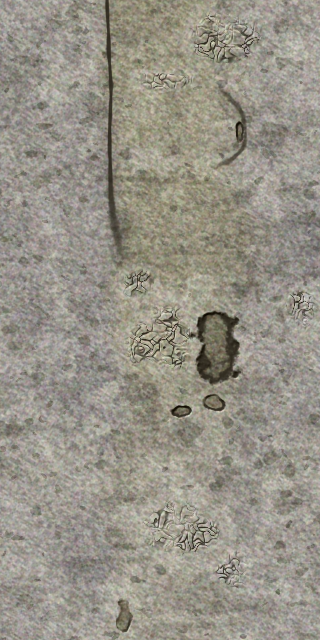
A WebGL 2 fragment shader for this texture:

```glsl
#version 300 es
precision highp float;
// Weathered grey bark with a deep crease, crusty patches, wounds and lichen.
uniform vec2 u_resolution;
out vec4 fragColor;

const vec3 COOL_BARK = vec3(0.605, 0.588, 0.57);
const vec3 WARM_BARK = vec3(0.605, 0.585, 0.505);
const vec3 LICHEN = vec3(0.71, 0.7, 0.65);
const vec3 STAIN = vec3(0.4, 0.39, 0.34);
const vec3 WOOD = vec3(0.43, 0.41, 0.33);
const vec3 SHADE = vec3(0.17, 0.15, 0.11);
const float GRAIN = 0.3;
const float SPECKLE = 0.07;
const float MOTTLE = 0.3;
const float RELIEF_LIGHT = 0.16;
const float PLATE_FREQ = 38.0;
const vec2 LIGHT_STEP = vec2(-0.003, 0.005);

// Ellipses as centre and radii: crusts first, then wounds
const int CRUSTS = 7;
const int FEATURES = 12;
const vec4 ELLIPSES[FEATURES] = vec4[](
  vec4(0.7, 1.88, 0.1, 0.08), vec4(0.51, 1.75, 0.09, 0.03),
  vec4(0.51, 0.95, 0.12, 0.1), vec4(0.57, 0.35, 0.12, 0.1),
  vec4(0.73, 0.22, 0.06, 0.06), vec4(0.94, 1.03, 0.05, 0.07),
  vec4(0.43, 1.12, 0.055, 0.045),
  vec4(0.68, 0.92, 0.062, 0.115), vec4(0.57, 0.715, 0.03, 0.018),
  vec4(0.665, 0.74, 0.038, 0.024), vec4(0.39, 0.073, 0.028, 0.045),
  vec4(0.75, 1.59, 0.016, 0.035));

float hash(vec2 p) {
  vec3 q = fract(vec3(p.xyx) * 0.1031);
  q += dot(q, q.yzx + 33.33);
  return fract((q.x + q.y) * q.z);
}

float noise(vec2 p) {
  vec2 i = floor(p), f = fract(p);
  f = f * f * (3.0 - 2.0 * f);
  return mix(mix(hash(i), hash(i + vec2(1, 0)), f.x),
             mix(hash(i + vec2(0, 1)), hash(i + vec2(1, 1)), f.x), f.y);
}

float fbm(vec2 p) {
  float sum = 0.0, amp = 0.533;
  for (int i = 0; i < 4; i++) {
    sum += amp * noise(p);
    p = mat2(1.6, 1.2, -1.2, 1.6) * p + 17.3;
    amp *= 0.5;
  }
  return sum;
}

float fadeOut(float a, float b, float x) { return 1.0 - smoothstep(a, b, x); }

// Soft ragged spots, one candidate per cell
float scatter(vec2 p, vec2 freq, float chance, float seed) {
  vec2 q = p * freq + 0.9 * vec2(fbm(p * 24.0 + seed), fbm(p * 24.0 + seed + 40.0));
  float cover = 0.0;
  for (int k = 0; k < 9; k++) {
    vec2 id = floor(q) + vec2(k % 3 - 1, k / 3 - 1), key = id + seed * 7.0 + 50.0;
    float size = hash(key + 31.0), radius = mix(0.14, 0.5, size * size);
    float d = length(q - id - vec2(hash(key), hash(key + 91.0)));
    cover = max(cover, fadeOut(radius * 0.65, radius, d) * step(hash(key + 63.0), chance));
  }
  return cover;
}

// Gap between the two nearest cells: zero along cracks
float cracks(vec2 p) {
  vec2 q = p * PLATE_FREQ + 1.6 * vec2(noise(p * 45.0), noise(p * 45.0 + 70.0));
  float first = 9.0, second = 9.0;
  for (int k = 0; k < 9; k++) {
    vec2 id = floor(q) + vec2(k % 3 - 1, k / 3 - 1);
    float d = length(id + vec2(hash(id + 5.0), hash(id + 77.0)) - q);
    second = min(second, max(first, d));
    first = min(first, d);
  }
  return second - first;
}

// Ragged distance to a run of ellipses, 1 at the outline
float field(vec2 p, int from, int to, float rough) {
  float d = 9.0;
  for (int i = from; i < to; i++) d = min(d, length((p - ELLIPSES[i].xy) / ELLIPSES[i].zw));
  return d + 1.15 * (fbm(p * rough) - 0.5);
}
float crustField(vec2 p) { return field(p, 0, CRUSTS, 15.0); }
float woundField(vec2 p) { return field(p, CRUSTS, FEATURES, 24.0) - 1.0; }

float relief(vec2 p) {
  float plates = fadeOut(0.65, 1.0, crustField(p)) * smoothstep(0.0, 0.35, cracks(p));
  return 0.8 * plates - fadeOut(-0.2, 0.1, woundField(p)) + 0.5 * fbm(p * 38.0);
}

void main() {
  vec2 p = gl_FragCoord.xy / u_resolution.x;

  // Cool bark with a warm column
  float drift = fbm(p * 4.0) - 0.5;
  float column = smoothstep(0.3, 0.42, p.x + 0.1 * drift) * fadeOut(0.62, 0.86, p.x + 0.3 * drift);
  float warmth = column * mix(0.35, 1.0, smoothstep(0.5, 1.0, p.y)) + 0.5 * drift + 0.1;
  vec3 col = mix(COOL_BARK, WARM_BARK, clamp(warmth, 0.0, 1.0));
  col += MOTTLE * (0.45 * drift + 0.6 * (fbm(p * 13.0 + 3.0) - 0.5));

  // Wrinkles, lichen and stains
  float wrinkle = noise(vec2(p.x * 5.0, p.y * 48.0 + 5.0 * noise(p * 3.0 + 9.0)));
  col -= 0.07 * smoothstep(0.68, 0.9, wrinkle) * smoothstep(0.4, 0.65, fbm(p * 5.0 + 30.0));
  col = mix(col, LICHEN, 0.55 * scatter(p, vec2(7), 0.4, 2.0));
  col = mix(col, STAIN, 0.45 * scatter(p, vec2(8, 12), 0.38, 5.0));
  col = mix(col, STAIN, 0.6 * scatter(p, vec2(19, 26), 0.22, 9.0));

  // Crusts with pale margins and dark cracks
  float edge = crustField(p), crust = fadeOut(0.65, 1.0, edge);
  col = mix(col, LICHEN, 0.45 * fadeOut(1.2, 1.35, edge) * (1.0 - 0.7 * crust));
  float crack = fadeOut(0.04, 0.24, cracks(p)) * smoothstep(0.3, 0.65, fbm(p * 26.0 + 12.0));
  col = mix(col, SHADE, 0.7 * crust * crack);

  // Wounds: bare wood in a broken dark rim
  float wound = woundField(p);
  col = mix(col, WOOD, 0.8 * fadeOut(-0.1, 0.1, wound));
  float rim = fadeOut(0.06, 0.3, abs(wound + 0.15)) * smoothstep(0.3, 0.55, fbm(p * 18.0 + 21.0));
  col = mix(col, SHADE, 0.9 * rim);

  // Curved branch scar, open to the left
  vec2 scar = (p - vec2(0.65, 1.6)) / vec2(0.115, 0.125);
  float arc = abs(length(scar) - 1.0 + 0.25 * (fbm(p * 20.0) - 0.5));
  col = mix(col, SHADE, 0.65 * fadeOut(0.02, 0.1, arc) * smoothstep(-0.1, 0.7, scar.x));

  // Crease, wider and fainter downward
  float side = p.x - 0.334 - 0.035 * fadeOut(1.15, 1.42, p.y) - 0.016 * noise(vec2(p.y * 7.0, 4));
  float open = smoothstep(1.15, 1.5, p.y + 0.08 * drift);
  float width = mix(0.022, 0.008, open) * (0.7 + 0.6 * noise(p * 30.0));
  col -= 0.12 * smoothstep(1.1, 1.35, p.y) * exp(-abs(side) * 38.0);
  float depth = mix(0.35 * smoothstep(1.14, 1.24, p.y), 0.9, open);
  col = mix(col, SHADE, depth * fadeOut(width * 0.35, width, abs(side)));

  // Relief light and slanted grain
  col += RELIEF_LIGHT * clamp(relief(p) - relief(p + LIGHT_STEP), -1.0, 1.0);
  vec2 g = mat2(0.85, 0.53, -0.53, 0.85) * (p + 0.02 * drift), s = p * 120.0;
  float grain = 0.6 * noise(g * vec2(85, 150)) + 0.4 * noise(g * vec2(210, 180) + 60.0) - 0.5;
  vec3 tint = vec3(noise(s), noise(s + 200.0), noise(s + 400.0)) - 0.5;
  col += (GRAIN * grain + SPECKLE * tint) * smoothstep(0.1, 0.5, col.g);
  fragColor = vec4(clamp(col, 0.0, 1.0), 1.0);
}
```
